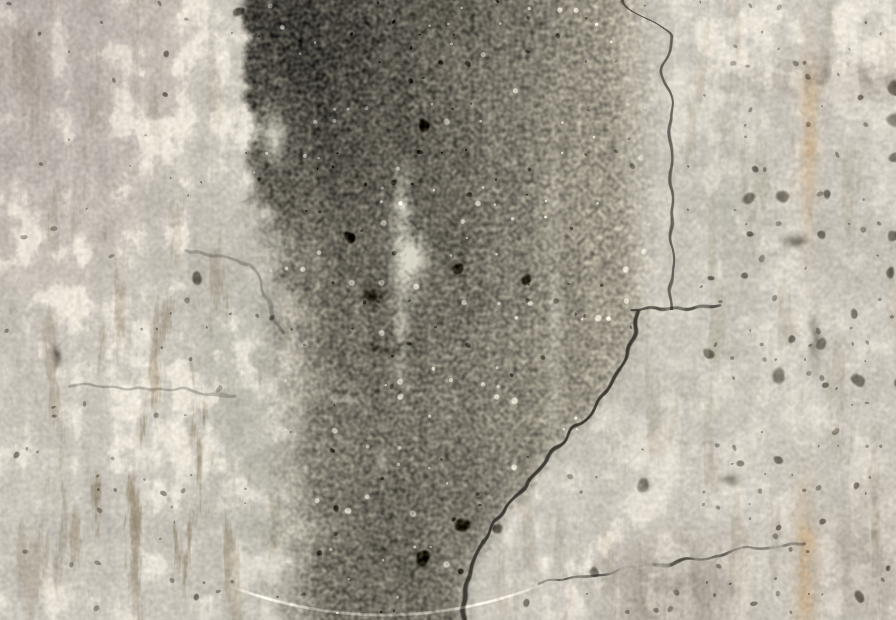
Write a WebGL 1 fragment shader that draws this texture.

```glsl
precision highp float;
// Weathered concrete wall: a dark vertical damp stain between pale flaking plaster.
// Soft masks place the stain and patches, gradient noise adds streaks and grain,
// and warped curves draw the cracks. Units are canvas heights.

#define ASPECT 1.446
#define GRAIN_FREQ 145.0
#define STAIN_GRAIN 0.27
#define WALL_GRAIN 0.09
#define CRACK_WIDTH 0.0023
#define CRACK_JITTER 0.011
#define PIT_DARKNESS 0.34
#define CREAM vec3(0.94, 0.915, 0.865)
#define MAUVE vec3(0.72, 0.685, 0.66)
#define RUST vec3(0.74, 0.59, 0.4)

uniform vec2 u_resolution;

vec2 hash2(vec2 c) {
  vec2 k = vec2(dot(c, vec2(127.1, 311.7)), dot(c, vec2(269.5, 183.3)));
  return fract(sin(k) * 43758.5);
}

float corner(vec2 i, vec2 f, vec2 o) {
  return dot(hash2(i + o) * 2.0 - 1.0, f - o);
}

float gnoise(vec2 p) {
  vec2 i = floor(p), f = fract(p), e = vec2(1, 0);
  vec2 u = f * f * (3.0 - 2.0 * f);
  return mix(mix(corner(i, f, e.yy), corner(i, f, e.xy), u.x),
             mix(corner(i, f, e.yx), corner(i, f, e.xx), u.x), u.y);
}

float fbm(vec2 p) {
  float sum = 0.0, amp = 0.6;
  for (int i = 0; i < 5; i++) {
    sum += amp * gnoise(p);
    p = mat2(1.6, 1.2, -1.2, 1.6) * p + 7.3;
    amp *= 0.55;
  }
  return sum;
}

float blob(vec2 p, float x, float y, float rx, float ry) {
  vec2 d = (p - vec2(x, y)) / vec2(rx, ry);
  return exp(-dot(d, d));
}

float seg(vec2 p, vec2 a, vec2 b) {
  vec2 ab = b - a;
  return length(p - a - ab * clamp(dot(p - a, ab) / dot(ab, ab), 0.0, 1.0));
}

float line(float d) {
  return 1.0 - smoothstep(0.4, 1.6, abs(d) / CRACK_WIDTH);
}

// One round hole per chosen random cell
float pits(vec2 p, float freq, float density) {
  vec2 g = p * freq, cell = floor(g), r = hash2(cell + 41.0);
  float d = length(fract(g) - 0.3 - 0.4 * hash2(cell));
  float radius = mix(0.1, 0.27, r.y * r.y);
  return step(r.x, density) * (1.0 - smoothstep(radius * 0.5, radius, d));
}

// Slanted lower crack, also the stain's right limit
float slant(float y) {
  return mix(0.75, 1.03, smoothstep(0.03, 0.5, y));
}

void main() {
  vec2 p = gl_FragCoord.xy / u_resolution * vec2(ASPECT, 1);
  float cloud = fbm(p * 4.0), rough = fbm(p * 17.0 + 3.0);
  float streak = fbm(p * vec2(22, 2.5));
  float grain = gnoise(p * GRAIN_FREQ) + 0.7 * gnoise(p * GRAIN_FREQ * 0.52 + 9.0);
  vec2 warp = p + CRACK_JITTER * vec2(gnoise(p * 32.0), gnoise(p * 32.0 + 50.0));

  // Pale wall with mauve, grey, bare and cream areas
  vec3 wall = vec3(1.02, 0.995, 0.945) * (0.8 + 0.1 * (cloud + streak + rough));
  wall = mix(wall, MAUVE + 0.12 * (streak + rough), 0.85 * blob(p, 0.06, 0.9, 0.2, 0.33));
  float grey = blob(p, 0.39, 0.46, 0.09, 0.15) + blob(p, 0.41, 0.15, 0.11, 0.25)
    + 0.8 * blob(p, 1.15, 0.7, 0.1, 0.2) + 0.7 * blob(p, 1.05, 0.36, 0.16, 0.1);
  wall = mix(wall, vec3(0.73, 0.72, 0.675) + 0.12 * rough, 0.65 * min(grey, 1.0));
  float bare = blob(p, 1.09, 0.04, 0.1, 0.09) + 0.7 * blob(p, 1.42, 0.1, 0.09, 0.12)
    + 0.7 * blob(p, 1.36, 0.87, 0.16, 0.03);
  wall = mix(wall, vec3(0.61, 0.575, 0.53) + 0.25 * streak, 0.85 * min(bare, 1.0));
  float flakes = smoothstep(0.0, 0.12, 0.5 * rough + 0.35 * streak + 0.3 * cloud);
  float flaky = 0.35 + blob(p, 0.2, 0.42, 0.24, 0.42) + blob(p, 0.33, 0.9, 0.09, 0.25)
    + blob(p, 1.3, 0.95, 0.22, 0.07) + blob(p, 0.93, 0.15, 0.09, 0.13);
  wall = mix(wall, CREAM, 0.85 * flakes * min(flaky, 1.0));
  float drips = smoothstep(0.07, 0.25, fbm(p * vec2(30, 5) + 20.0));
  wall -= drips * vec3(0.13, 0.15, 0.18) * (0.35 + blob(p, 0.25, 0.25, 0.16, 0.25));
  float rust = blob(p, 1.3, 0.08, 0.018, 0.12) + 0.7 * blob(p, 1.307, 0.78, 0.015, 0.15);
  wall = mix(wall, RUST, rust * clamp(0.5 + streak + rough, 0.0, 0.9)) + WALL_GRAIN * grain;

  // Damp stain, darkest at its upper left
  float high = smoothstep(0.4, 0.8, p.y);
  float shade = mix(0.43, 0.61, smoothstep(0.62, 1.02, p.x));
  shade += 0.13 * (1.0 - smoothstep(0.46, 0.57, p.x)) * (1.0 - high);
  shade += 0.1 * (cloud + streak + rough) + STAIN_GRAIN * grain - 0.17 * blob(p, 0.51, 0.97, 0.27, 0.28);
  float left = p.x - mix(0.47, 0.4, high) - 0.05 * rough - 0.02 * cloud;
  float right = slant(p.y) + 0.03 * rough - p.x;
  vec2 soft = mix(vec2(0.06, 0.03), vec2(0.012, 0.06), high);
  float mask = smoothstep(-soft.x, soft.x, left) * smoothstep(-soft.y, soft.y, right);
  vec3 color = mix(wall, vec3(1.02, 0.98, 0.885) * shade, mask);

  // Mineral deposits, pale grit and dark holes
  float deposit = 1.1 * blob(p, 0.659, 0.59, 0.026, 0.055) + 0.6 * (blob(p, 0.65, 0.66, 0.014, 0.06)
    + blob(p, 0.648, 0.46, 0.011, 0.07) + blob(p, 0.442, 0.775, 0.022, 0.05) + blob(p, 0.45, 0.59, 0.02, 0.03)
    + blob(p, 0.555, 0.356, 0.025, 0.006)) + 0.5 * (blob(p, 0.895, 0.47, 0.011, 0.22) + blob(p, 0.616, 0.25, 0.01, 0.025));
  color = mix(color, vec3(0.87, 0.86, 0.8), clamp(deposit * (0.85 + 1.6 * rough + 0.4 * grain), 0.0, 0.95));
  color += 0.3 * mask * pits(p, 38.0, 0.12);
  float side = smoothstep(1.05, 1.2, p.x);
  float holes = blob(warp, 0.602, 0.524, 0.014, 0.014) + 0.5 * blob(warp, 0.62, 0.433, 0.03, 0.006)
    + 0.7 * blob(warp, 1.315, 0.455, 0.009, 0.04) + blob(warp, 1.283, 0.612, 0.016, 0.009)
    + blob(warp, 0.09, 0.425, 0.008, 0.016) + blob(warp, 1.18, 0.225, 0.015, 0.007);
  holes += pits(warp, 17.0, 0.05 + 0.22 * side) + 0.7 * pits(warp + 0.4, 42.0, 0.07 + 0.08 * side);
  color -= PIT_DARKNESS * min(holes, 1.0);

  // Cracks and a pale curved scratch
  float upperX = 1.084 - 0.08 * smoothstep(0.94, 1.0, p.y) - 0.015 * blob(p, p.x, 0.88, 1.0, 0.03);
  float joint = step(0.5, p.y);
  float crack = line((warp.x - slant(warp.y)) * 0.7) * (1.0 - joint) + 0.75 * line(warp.x - upperX) * joint;
  float seam = min(seg(warp, vec2(0.87, 0.06), vec2(1.3, 0.126)), seg(warp, vec2(1.02, 0.5), vec2(1.16, 0.506)));
  crack += line(seam) * clamp(0.45 + 2.0 * rough, 0.1, 0.9);
  vec2 bend = vec2(0.405, 0.577);
  float faint = min(seg(warp, vec2(0.3, 0.596), bend), seg(warp, bend, vec2(0.455, 0.46)));
  crack += 0.3 * line(min(faint, seg(warp, vec2(0.11, 0.38), vec2(0.38, 0.365))));
  color = mix(color, vec3(0.17, 0.16, 0.14), 0.85 * min(crack, 1.0));
  float arc = p.y - 0.008 - 0.75 * pow(abs(p.x - 0.62), 2.0);
  color += 0.2 * line(arc) * smoothstep(0.36, 0.42, p.x) * smoothstep(0.9, 0.8, p.x);
  gl_FragColor = vec4(clamp(color, 0.0, 1.0), 1);
}
```
